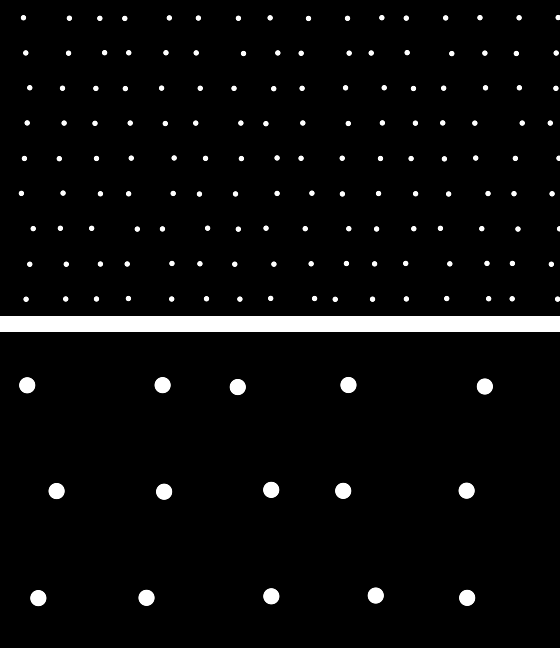
Top: the whole. Bottom: its middle third, enlarged.
Reproduce this pattern procedurally as a WebGL 1 fragment shader.

```glsl
precision highp float;
// White dots on black, one in each cell of a 16 by 9 grid.
// A hash shifts each dot well to the left or right within its cell and
// only slightly up or down, so the rows stay level and the columns wander.

uniform vec2 u_resolution;

const vec2 GRID = vec2(16.0, 9.0);

float hash(vec2 p) {
  vec3 q = fract(p.xyx * vec3(0.1031, 0.1030, 0.0973));
  q += dot(q, q.yzx + 33.33);
  return fract((q.x + q.y) * q.z);
}

void main() {
  // Grid space, offset so that a shifted dot never leaves its cell
  vec2 grid = gl_FragCoord.xy / u_resolution * GRID - vec2(0.28, 0.0);
  vec2 id = floor(grid);

  // Wide horizontal and slight vertical jitter
  vec2 jitter = vec2(hash(id + 3.7), hash(id + 41.3)) - 0.5;
  vec2 center = vec2(0.5, 0.4875) + jitter * vec2(0.43, 0.028);

  // Distance to the round dot, in cell heights
  vec2 offset = fract(grid) - center;
  offset.x *= (u_resolution.x / GRID.x) / (u_resolution.y / GRID.y);
  float dist = length(offset) - 0.077;

  // One-pixel soft edge; the partial cell at the left stays empty
  float pixel = GRID.y / u_resolution.y;
  float dot_mask = 1.0 - smoothstep(-0.5 * pixel, 0.5 * pixel, dist);
  dot_mask *= step(0.0, id.x);

  gl_FragColor = vec4(vec3(dot_mask), 1.0);
}
```
